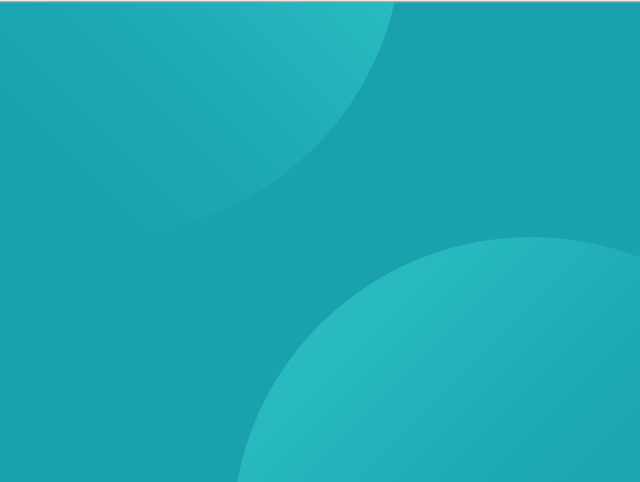
A WebGL 2 fragment shader for this background:

```glsl
#version 300 es
precision highp float;

uniform vec2 u_resolution;
out vec4 outColor;

// Colours
const vec3 BASE = vec3(0.102, 0.630, 0.684);
const vec3 BRIGHT = vec3(0.163, 0.733, 0.752);
const vec3 MIDDLE = vec3(0.114, 0.660, 0.712);
const vec3 STRIP = vec3(0.93, 0.91, 0.91);
const vec3 STRIP_SHADE = vec3(0.50, 0.64, 0.66);

// Discs, in units of canvas height
const float RADIUS = 0.620;
const vec2 UPPER_CENTER = vec2(0.214, 1.133);
const vec2 LOWER_CENTER = vec2(1.102, -0.112);

// Gradients: direction of fading, start along it, and length
const vec2 UPPER_FADE = vec2(-0.7071, -0.7071);
const vec2 LOWER_FADE = vec2(0.7071, -0.7071);
const float UPPER_START = -0.345;
const float LOWER_START = -0.620;
const float UPPER_LENGTH = 0.75;
const float LOWER_LENGTH = 0.83;
const float MIDDLE_STOP = 0.6;

// Depths of the strip along the top edge
const float STRIP_DEPTH = 0.0026;
const float SHADE_DEPTH = 0.0052;

vec3 fadeColor(float t) {
    vec3 color = mix(BRIGHT, MIDDLE, clamp(t / MIDDLE_STOP, 0.0, 1.0));
    return mix(color, BASE, clamp((t - MIDDLE_STOP) / (1.0 - MIDDLE_STOP), 0.0, 1.0));
}

// Coverage of the region where the signed distance is negative
float coverage(float dist, float pixel) {
    return clamp(0.5 - dist / pixel, 0.0, 1.0);
}

vec3 addDisc(vec3 below, vec2 offset, vec2 fade, float start, float span, float pixel) {
    float t = (dot(offset, fade) - start) / span;
    return mix(below, fadeColor(t), coverage(length(offset) - RADIUS, pixel));
}

void main() {
    vec2 p = gl_FragCoord.xy / u_resolution.y;
    float pixel = 1.0 / u_resolution.y;

    // Two gradient discs over the flat base
    vec3 color = BASE;
    color = addDisc(color, p - UPPER_CENTER, UPPER_FADE, UPPER_START, UPPER_LENGTH, pixel);
    color = addDisc(color, p - LOWER_CENTER, LOWER_FADE, LOWER_START, LOWER_LENGTH, pixel);

    // Pale strip with a thin shade below it
    float depth = 1.0 - p.y;
    color = mix(color, STRIP_SHADE, coverage(depth - SHADE_DEPTH, pixel));
    color = mix(color, STRIP, coverage(depth - STRIP_DEPTH, pixel));

    outColor = vec4(color, 1.0);
}
```
